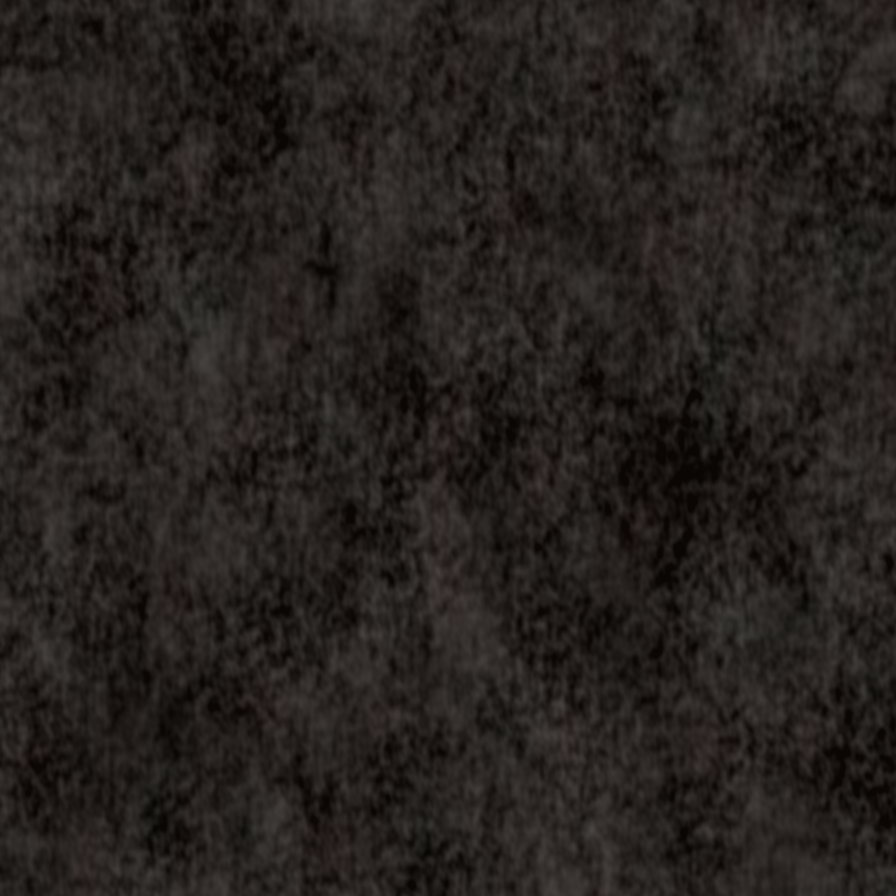
A three.js fragment shader for this texture:

```glsl
// Dark, worn velvet: soft brown-black mottling under a fine fuzzy nap.
// Layers of gradient noise, stretched upward, run from broad clouds to grain;
// their sum picks a tone between a deep brown and a dusty grey.

varying vec2 vUv;

const vec3 DEEP_BROWN = vec3(0.094, 0.076, 0.066);
const vec3 DUSTY_GREY = vec3(0.226, 0.207, 0.197);
const vec3 ROSE_TINT = vec3(0.006, -0.002, 0.001);
const float MEAN_TONE = 0.42;
const float NOISE_GAIN = 4.6; // brings the noise to about unit deviation

float hash(vec2 cell) {
  vec3 p = fract(vec3(cell.xyx) * 0.1031);
  p += dot(p, p.yzx + 33.33);
  return fract((p.x + p.y) * p.z);
}

// Slope of a randomly turned gradient at one lattice corner
float cornerSlope(vec2 cell, vec2 offset) {
  float angle = 6.28318 * hash(cell);
  return dot(vec2(cos(angle), sin(angle)), offset);
}

float gradientNoise(vec2 p) {
  vec2 cell = floor(p);
  vec2 f = p - cell;
  vec2 blend = f * f * f * (f * (f * 6.0 - 15.0) + 10.0);
  vec2 right = vec2(1.0, 0.0);
  vec2 up = vec2(0.0, 1.0);
  float low = mix(cornerSlope(cell, f),
                  cornerSlope(cell + right, f - right), blend.x);
  float high = mix(cornerSlope(cell + up, f - up),
                   cornerSlope(cell + 1.0, f - 1.0), blend.x);
  return NOISE_GAIN * mix(low, high, blend.y);
}

// One noise layer: turned a little, scaled per axis and moved by its seed
float layer(vec2 p, vec2 frequency, float tilt, float seed) {
  float c = cos(tilt);
  float s = sin(tilt);
  vec2 turned = vec2(c * p.x - s * p.y, s * p.x + c * p.y);
  return gradientNoise(turned * frequency + seed * vec2(17.3, 31.7));
}

// Clouds and blotches, each octave smaller than the last
float mottling(vec2 p) {
  float sum = 0.0;
  float weight = 0.125;
  vec2 frequency = vec2(5.0, 3.2);
  for (int i = 0; i < 4; i++) {
    float octave = float(i);
    sum += weight * layer(p, frequency, 0.25 * sin(octave * 2.4 + 0.7), octave + 1.0);
    frequency *= 2.05;
    weight *= 0.94;
  }
  return sum;
}

// Short soft tufts with finer fuzz over them
float grain(vec2 p) {
  float tufts = layer(p, vec2(78.0, 58.0), 0.12, 7.0);
  float fuzz = layer(p, vec2(150.0, 98.0), -0.16, 8.0);
  return 0.17 * tufts + 0.10 * fuzz;
}

// Upright brushed lines, both narrow and wide
float streaks(vec2 p) {
  float threads = layer(p, vec2(130.0, 15.0), 0.02, 9.0);
  float bands = layer(p, vec2(22.0, 3.0), -0.03, 10.0);
  return 0.055 * threads + 0.06 * bands;
}

void main() {
  // Ragged edges for the blotches
  vec2 wobble = vec2(layer(vUv, vec2(24.0), 0.4, 11.0),
                     layer(vUv, vec2(24.0), 0.9, 12.0));
  float clouds = mottling(vUv + 0.004 * wobble);

  // Dusty, flattened areas show less grain than the dark pile
  float calm = layer(vUv, vec2(8.0, 6.0), 0.3, 13.0);
  float grainStrength = clamp(1.0 - 0.7 * clouds - 0.16 * calm, 0.5, 1.4);

  float tone = MEAN_TONE + clouds + streaks(vUv) + grainStrength * grain(vUv);
  tone = clamp(tone, -0.4, 1.5);

  // Faint change of hue across the cloth
  float hue = layer(vUv, vec2(14.0, 7.0), 0.1, 14.0);
  vec3 color = mix(DEEP_BROWN, DUSTY_GREY, tone) + 0.5 * hue * ROSE_TINT;
  gl_FragColor = vec4(color, 1.0);
}
```
